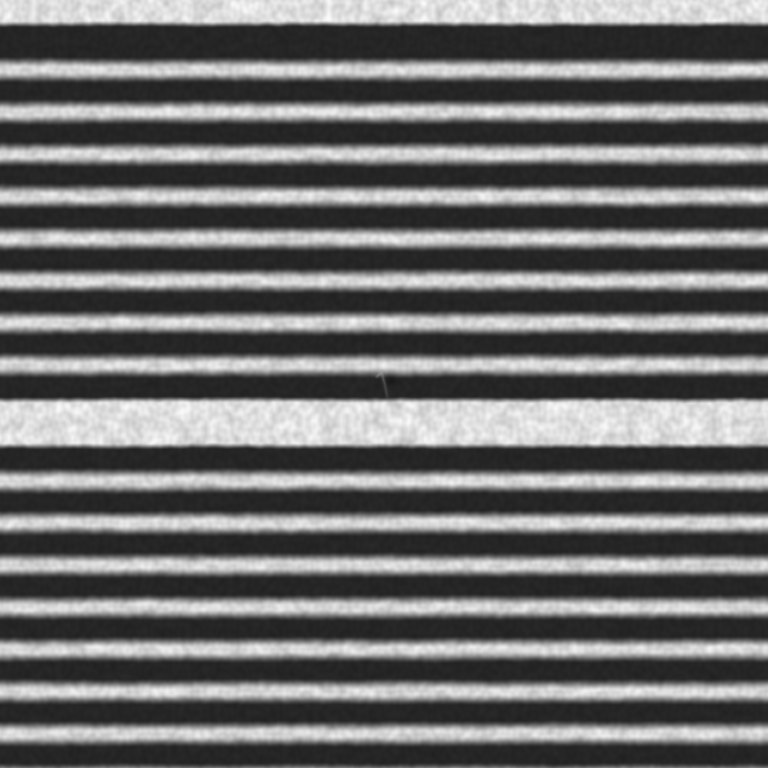
This pattern is drawn by a Shadertoy shader. Its source:

```glsl
// Soft horizontal pale stripes on charcoal: two broad bands with thin lines between.
// Stripes are mirrored about the main band by folding the height, then spaced evenly.
// Gradient noise mottles the pale areas, and one small hooked scratch marks the dark.

#define BAND_CENTER 0.4492
#define BAND_HALF 0.0300
#define OUTER_EDGE 0.5195
#define FIRST_LINE 0.0755
#define LINE_PITCH 0.05488
#define LINE_COUNT 8.0
#define LINE_HALF 0.0101
#define LINE_BLUR 0.0080
#define BAND_BLUR 0.0048
#define MOTTLE 0.13
#define DARK vec3(0.145)
#define PALE vec3(0.875)

// Pseudo-random unit gradient for a lattice cell
vec2 cellGradient(vec2 cell) {
    vec3 p = fract(vec3(cell.xyx) * vec3(0.1031, 0.1030, 0.0973));
    p += dot(p, p.yzx + 33.33);
    float angle = 6.28318 * fract((p.x + p.y) * p.z);
    return vec2(cos(angle), sin(angle));
}

float gradientNoise(vec2 p) {
    vec2 i = floor(p), f = p - i;
    vec2 u = f * f * f * (f * (f * 6.0 - 15.0) + 10.0);
    vec2 e = vec2(1.0, 0.0);
    float a = dot(cellGradient(i), f);
    float b = dot(cellGradient(i + e.xy), f - e.xy);
    float c = dot(cellGradient(i + e.yx), f - e.yx);
    float d = dot(cellGradient(i + e.xx), f - e.xx);
    return mix(mix(a, b, u.x), mix(c, d, u.x), u.y);
}

// Coverage from a signed distance, never sharper than a pixel
float softFill(float dist, float blur) {
    float w = max(blur, 0.75 / iResolution.y);
    return 1.0 - smoothstep(-w, w, dist);
}

float segmentDistance(vec2 p, vec2 a, vec2 b) {
    vec2 ab = b - a;
    return length(p - a - ab * clamp(dot(p - a, ab) / dot(ab, ab), 0.0, 1.0));
}

void mainImage(out vec4 fragColor, in vec2 fragCoord) {
    vec2 uv = fragCoord / iResolution.y;

    // Slight edge unevenness
    float wobble = 0.0012 * gradientNoise(uv * vec2(9.0, 24.0))
                 + 0.0012 * gradientNoise(uv * vec2(70.0, 40.0) + 17.0);
    float height = abs(uv.y + wobble - BAND_CENTER);

    // Broad bands
    float band = softFill(min(height - BAND_HALF, OUTER_EDGE - height), BAND_BLUR);

    // Evenly spaced thin lines
    float index = clamp(round((height - FIRST_LINE) / LINE_PITCH), 0.0, LINE_COUNT - 1.0);
    float lineDist = abs(height - FIRST_LINE - index * LINE_PITCH) - LINE_HALF;
    float thinLine = softFill(lineDist, LINE_BLUR);

    // Blotches, fine grain and streaks along the lines
    float blotch = gradientNoise(uv * 48.0 + 5.0);
    float grain = gradientNoise(uv * vec2(125.0, 105.0) + 41.0);
    float streak = gradientNoise(uv * vec2(34.0, 85.0) + 73.0);
    float bandMottle = MOTTLE * (blotch + 0.8 * grain);
    float lineMottle = MOTTLE * (0.9 * streak + 0.7 * grain) - 0.025;

    vec3 color = DARK + 0.022 * grain + 0.012 * streak;
    color = mix(color, PALE + lineMottle, thinLine);
    color = mix(color, PALE + bandMottle, band);

    // Hooked scratch with a dark smudge beside it
    vec2 q = uv - vec2(0.4950, 0.5040);
    float smudge = exp(-dot(q - vec2(0.015, 0.0), q - vec2(0.015, 0.0)) * 14000.0);
    float hook = min(segmentDistance(q, vec2(-0.004, 0.006), vec2(0.002, 0.010)),
                     segmentDistance(q, vec2(0.002, 0.010), vec2(0.006, -0.004)));
    hook = min(hook, segmentDistance(q, vec2(0.006, -0.004), vec2(0.009, -0.020)));
    float inGap = (1.0 - thinLine) * (1.0 - band);
    color -= 0.04 * smudge * inGap;
    color += 0.26 * softFill(hook - 0.0012, 0.0032) * inGap * (0.85 + 18.0 * q.y);

    fragColor = vec4(clamp(color, 0.0, 1.0), 1.0);
}
```
